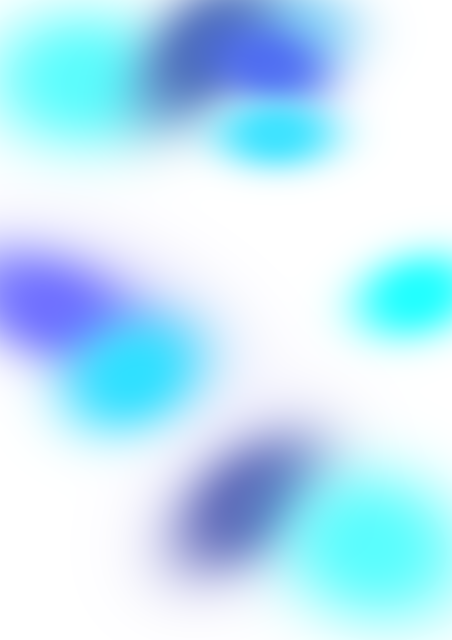
Give the GLSL for this background, as a WebGL 2 fragment shader.

```glsl
#version 300 es
precision highp float;

uniform vec2 u_resolution;
out vec4 fragColor;

#define ASPECT 0.707
#define FALLOFF 2.6
#define PAPER vec3(1.0, 1.0, 1.0)
#define AQUA vec3(0.33, 0.99, 0.99)
#define CYAN vec3(0.17, 0.88, 1.0)
#define TURQUOISE vec3(0.12, 1.0, 1.0)
#define SKY vec3(0.35, 0.76, 0.96)
#define ROYAL vec3(0.28, 0.39, 0.95)
#define STEEL vec3(0.25, 0.38, 0.70)
#define INDIGO vec3(0.30, 0.33, 0.68)
#define VIOLET vec3(0.40, 0.40, 1.0)
#define LAVENDER vec3(0.68, 0.67, 0.96)

// Opacity of a soft ellipse, tilted counter-clockwise in degrees
float softEllipse(vec2 p, vec2 center, vec2 radii, float tilt) {
    float angle = radians(tilt);
    vec2 axis = vec2(cos(angle), sin(angle));
    vec2 d = p - center;
    vec2 local = vec2(dot(d, axis), dot(d, vec2(-axis.y, axis.x)));
    return exp(-pow(length(local / radii), FALLOFF));
}

// Lays one blurred spot of colour over the canvas
void paint(inout vec3 color, vec2 p, vec2 center, vec2 radii,
           float tilt, vec3 tint, float opacity) {
    color = mix(color, tint, opacity * softEllipse(p, center, radii, tilt));
}

void main() {
    // Units of canvas height
    vec2 p = gl_FragCoord.xy / u_resolution * vec2(ASPECT, 1.0);
    vec3 color = PAPER;

    // Upper cluster
    paint(color, p, vec2(0.130, 0.876), vec2(0.150, 0.112), 0.0, AQUA, 0.95);
    paint(color, p, vec2(0.456, 0.948), vec2(0.111, 0.078), 0.0, SKY, 0.70);
    paint(color, p, vec2(0.319, 0.922), vec2(0.137, 0.085), 50.0, STEEL, 0.90);
    paint(color, p, vec2(0.423, 0.896), vec2(0.098, 0.064), -15.0, ROYAL, 0.88);
    paint(color, p, vec2(0.432, 0.790), vec2(0.098, 0.056), 0.0, CYAN, 0.90);

    // Left pair with its halo
    paint(color, p, vec2(0.170, 0.505), vec2(0.221, 0.124), -25.0, LAVENDER, 0.35);
    paint(color, p, vec2(0.085, 0.518), vec2(0.150, 0.085), -20.0, VIOLET, 0.92);
    paint(color, p, vec2(0.208, 0.414), vec2(0.118, 0.089), 25.0, CYAN, 0.97);

    // Right spot
    paint(color, p, vec2(0.651, 0.538), vec2(0.100, 0.068), 15.0, TURQUOISE, 0.98);

    // Lower pair with its halo
    paint(color, p, vec2(0.378, 0.219), vec2(0.176, 0.130), 40.0, LAVENDER, 0.30);
    paint(color, p, vec2(0.388, 0.214), vec2(0.135, 0.085), 40.0, INDIGO, 0.88);
    paint(color, p, vec2(0.583, 0.147), vec2(0.154, 0.122), -15.0, AQUA, 0.96);

    fragColor = vec4(color, 1.0);
}
```
